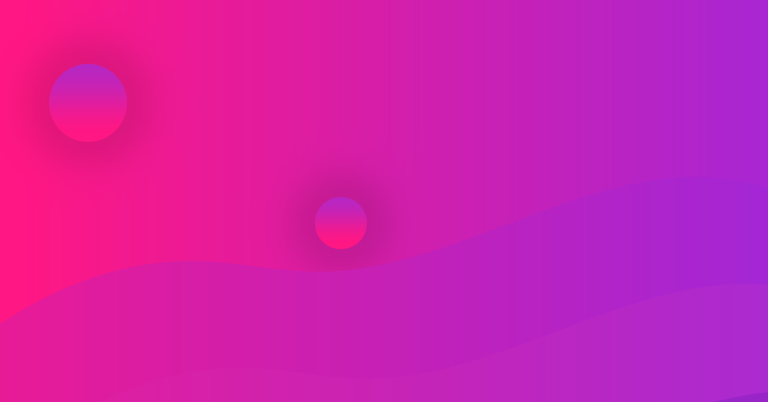
Give the GLSL for this background, as a WebGL 2 fragment shader.

```glsl
#version 300 es
precision highp float;

uniform vec2 u_resolution;
out vec4 fragColor;

const vec3 PINK = vec3(1.0, 0.09, 0.515);
const vec3 PURPLE = vec3(0.66, 0.15, 0.825);
const vec3 ORB_TOP = vec3(0.72, 0.15, 0.76);
const vec3 WAVE_LEFT = vec3(0.91, 0.105, 0.59);
const vec3 WAVE_RIGHT = vec3(0.64, 0.15, 0.835);
const vec3 FRONT_LEFT = vec3(0.90, 0.115, 0.605);
const vec3 FRONT_RIGHT = vec3(0.67, 0.165, 0.815);
const vec3 CORNER = vec3(0.60, 0.145, 0.79);

// Crest height of a wave: a low hill, a shallow dip, then a tall hill
float waveHeight(float x) {
    float leftFall = min(x - 0.25, 0.0);
    float rightFall = max(x - 0.905, 0.0);
    return 0.351
        - 0.027 * smoothstep(0.25, 0.415, x)
        + 0.236 * smoothstep(0.415, 0.905, x)
        - 2.5 * leftFall * leftFall
        - 3.1 * rightFall * rightFall;
}

// Coverage of the inside of a signed distance, smoothed over one pixel
float fill(float dist, float pixel) {
    return smoothstep(0.75, -0.75, dist / pixel);
}

// Disc with a vertical gradient and a soft shadow around it
vec3 drawOrb(vec3 base, vec2 p, vec2 center, float radius, float pixel) {
    vec2 offset = p - center;
    float dist = length(offset) - radius;
    float fade = max(dist, 0.0) / 0.075;
    vec3 shaded = base * (1.0 - 0.095 * exp(-fade * fade));
    float level = smoothstep(-0.85, 1.0, offset.y / radius);
    vec3 orbColor = mix(PINK, ORB_TOP, level);
    return mix(shaded, orbColor, fill(dist, pixel));
}

// Each layer repeats the crest, moved right and down
vec3 drawWave(vec3 base, vec2 uv, float layer, vec3 color, float pixel) {
    float crest = waveHeight(uv.x - 0.065 * layer) - 0.266 * layer;
    return mix(base, color, fill(uv.y - crest, pixel));
}

void main() {
    vec2 uv = gl_FragCoord.xy / u_resolution;
    float pixel = 1.0 / u_resolution.y;
    vec2 p = vec2(uv.x * u_resolution.x / u_resolution.y, uv.y);

    // Backdrop
    vec3 color = mix(PINK, PURPLE, clamp((uv.x - 0.03) / 0.97, 0.0, 1.0));

    // Floating orbs
    for (int i = 0; i < 2; i++) {
        float t = float(i);
        vec2 center = mix(vec2(0.219, 0.744), vec2(0.848, 0.445), t);
        color = drawOrb(color, p, center, mix(0.097, 0.0647, t), pixel);
    }

    // Overlapping waves, back to front
    for (int i = 0; i < 3; i++) {
        float layer = float(i);
        float front = min(layer, 1.0);
        vec3 left = mix(WAVE_LEFT, FRONT_LEFT, front);
        vec3 right = mix(WAVE_RIGHT, FRONT_RIGHT, front);
        vec3 waveColor = mix(left, right, uv.x);
        waveColor = mix(waveColor, CORNER, max(layer - 1.0, 0.0));
        color = drawWave(color, uv, layer, waveColor, pixel);
    }

    fragColor = vec4(color, 1.0);
}
```
